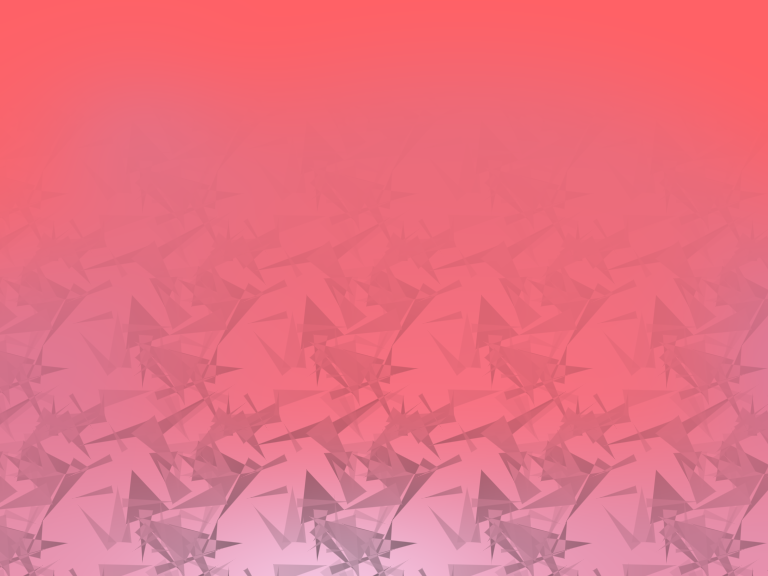
Write a Shadertoy shader that draws this background.

```glsl
// Coral-to-mauve glow behind a repeating tile of overlapping angular shards.
// Shards are tapered wedges combined by soft exclusive-or, so overlaps turn
// light; their contrast rises towards the pale lower middle of the canvas.

const vec3 CORAL = vec3(1.00, 0.38, 0.40);
const vec3 ROSE  = vec3(0.92, 0.42, 0.48);
const vec3 WARM  = vec3(0.95, 0.43, 0.49);
const vec3 MAUVE = vec3(0.83, 0.48, 0.60);
const vec3 ORCHID = vec3(0.85, 0.54, 0.65);
const vec3 PALE  = vec3(0.88, 0.74, 0.84);

const float TILE = 0.3033;                    // tile side, in canvas heights
const vec2 TILE_ORIGIN = vec2(0.4444, 0.6667);
const float INK_STRENGTH = 0.47;
const float INK_TOP = 0.90;                   // height where shards vanish
const float GAP_LIFT = 0.20;                  // brightening between shards
const int SMALL_SHARDS = 46;

// Large shards: tip.xy and tail.xy in tile units, then width over length
const int LARGE_SHARDS = 10;
const vec4 SHARD[LARGE_SHARDS] = vec4[](
    vec4(0.29, 0.41, 0.38, 0.14), vec4(0.35, -0.11, 0.37, 0.18),
    vec4(1.01, 0.40, 0.65, 0.46), vec4(0.48, 0.34, 0.47, 0.51),
    vec4(0.76, 0.85, 0.38, 0.60), vec4(0.00, 0.55, 0.42, 0.66),
    vec4(0.78, 0.12, 1.00, 0.45), vec4(0.50, 0.10, 0.71, -0.01),
    vec4(0.78, 0.12, 0.73, -0.09), vec4(0.92, -0.01, 0.65, -0.03));
const float TAPER[LARGE_SHARDS] = float[](
    0.46, 0.14, 0.32, 0.48, 0.10, 0.10, 0.13, 0.23, 0.17, 0.19);

float hash(float n)
{
    return fract(sin(n * 12.9898 + 4.137) * 4375.854);
}

// Gaussian spot with separate horizontal and vertical radii
float glow(vec2 uv, vec2 center, vec2 radius)
{
    vec2 d = (uv - center) / radius;
    return exp(-dot(d, d));
}

// Coverage of one wedge, wrapped around the unit tile
float shard(vec2 q, vec2 tip, vec2 tail, float taper, float blur)
{
    vec2 axis = tip - tail;
    float len = length(axis);
    axis /= len;
    vec2 d = q - 0.5 * (tip + tail);
    d -= round(d);
    float along = dot(d, axis) + 0.5 * len;
    float across = abs(dot(d, vec2(-axis.y, axis.x)));
    float edge = max(across - taper * (len - along), -along);
    float tone = mix(0.75, 1.0, clamp(along / len, 0.0, 1.0));
    return tone * (1.0 - smoothstep(-blur, blur, edge));
}

float softXor(float a, float b)
{
    return a + b - 2.0 * a * b;
}

float shardPattern(vec2 q, float blur)
{
    float ink = 0.0;

    // Fine scattered slivers, some of them faint
    for (int i = 0; i < SMALL_SHARDS; i++)
    {
        float seed = float(i) * 5.0 + 1.0;
        vec2 tail = vec2(hash(seed), hash(seed + 1.0));
        float angle = 6.2832 * hash(seed + 2.0);
        float len = mix(0.10, 0.38, hash(seed + 3.0));
        vec2 tip = tail + len * vec2(cos(angle), sin(angle));
        float taper = mix(0.06, 0.26, hash(seed + 4.0));
        float alpha = mix(0.20, 0.95, hash(seed + 0.5));
        ink = softXor(ink, alpha * shard(q, tip, tail, taper, blur));
    }

    for (int i = 0; i < LARGE_SHARDS; i++)
        ink = softXor(ink, shard(q, SHARD[i].xy, SHARD[i].zw, TAPER[i], blur));
    return ink;
}

vec3 backdrop(vec2 uv)
{
    // Rose dome under a coral sky, leaning to the right
    float dome = length((uv - vec2(0.60, 0.30)) / vec2(0.66, 0.66));
    vec3 col = mix(CORAL, ROSE, 1.0 - smoothstep(0.66, 1.10, dome));

    // Mauve lobes at the sides, warm glow right of the middle
    col = mix(col, MAUVE, 0.42 * glow(uv, vec2(0.18, 0.76), vec2(0.13, 0.14)));
    col = mix(col, MAUVE, 0.80 * glow(uv, vec2(0.00, 0.32), vec2(0.26, 0.32)));
    col = mix(col, MAUVE, 0.90 * glow(uv, vec2(1.02, 0.36), vec2(0.13, 0.20)));
    col = mix(col, WARM, 0.65 * glow(uv, vec2(0.66, 0.36), vec2(0.27, 0.20)));

    // Orchid floor and pale light at its middle
    col = mix(col, ORCHID, 0.95 * smoothstep(0.34, 0.03, uv.y));
    return mix(col, PALE, 0.80 * glow(uv, vec2(0.43, -0.03), vec2(0.24, 0.15)));
}

void mainImage(out vec4 fragColor, in vec2 fragCoord)
{
    vec2 uv = fragCoord / iResolution.xy;
    vec2 q = (fragCoord / iResolution.y - TILE_ORIGIN) / TILE;
    float blur = 0.8 / (iResolution.y * TILE);

    // Contrast grows downwards and is strongest left of the middle
    float rise = max(1.0 - uv.y / INK_TOP, 0.0);
    float focus = mix(0.62, 1.0, glow(uv, vec2(0.44, 0.2), vec2(0.30, 0.8)));
    float strength = INK_STRENGTH * rise * rise * focus;

    // Shards darken, gaps brighten slightly
    float ink = shardPattern(q, blur);
    vec3 col = backdrop(uv) * (1.0 + strength * (GAP_LIFT - 1.1 * ink));
    fragColor = vec4(clamp(col, 0.0, 1.0), 1.0);
}
```
